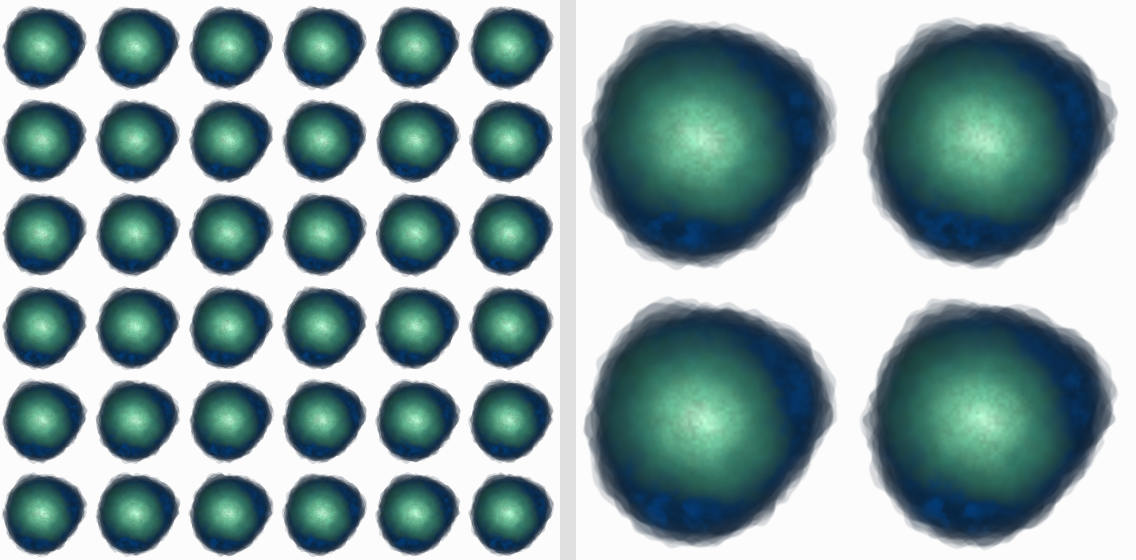
Left, the full canvas; right, a detail of the centre.
Reproduce this pattern procedurally as a three.js fragment shader.

```glsl
varying vec2 vUv;

float hash(vec2 p) {
  vec3 q = fract(vec3(p.xyx) * 0.1031);
  q += dot(q, q.yzx + 33.33);
  return fract((q.x + q.y) * q.z);
}

float noise(vec2 p) {
  vec2 i = floor(p), f = fract(p);
  f = f * f * (3.0 - 2.0 * f);
  return mix(mix(hash(i), hash(i + vec2(1.0, 0.0)), f.x),
             mix(hash(i + vec2(0.0, 1.0)), hash(i + 1.0), f.x), f.y);
}

float fbm(vec2 p) {
  float sum = 0.0, amp = 0.5;
  for (int i = 0; i < 4; i++) {
    sum += amp * noise(p);
    p = mat2(1.6, 1.2, -1.2, 1.6) * p + 17.0;
    amp *= 0.5;
  }
  return sum / 0.9375;
}

// Smooth bump around a direction given in degrees
float bump(vec2 dir, float angle, float sharpness) {
  float a = radians(angle);
  return exp(sharpness * (dot(dir, vec2(cos(a), sin(a))) - 1.0));
}

float blobRadius(vec2 dir) {
  return 0.385 + 0.05 * bump(dir, 20.0, 8.0) + 0.045 * bump(dir, 250.0, 5.0)
       - 0.02 * bump(dir, 322.0, 12.0);
}

// Many translucent ragged sheets stacked into one soft silhouette
float coverage(float dist, vec2 dir, float radius, vec2 cell) {
  float through = 1.0;
  for (int i = 0; i < 26; i++) {
    float t = float(i) / 25.0;
    vec2 seed = vec2(40.0 + 13.0 * float(i), 70.0);
    float wobble = noise(dir * 4.0 + seed) - 0.5
                 + 0.5 * (noise(dir * 10.0 + seed + cell * 5.0) - 0.5);
    float edge = radius + 0.03 - 0.09 * t + wobble * mix(0.055, 0.03, t)
               + 0.035 * (1.0 - t) * (1.0 - t) * bump(dir, 118.0, 30.0);
    through *= 1.0 - 0.15 * smoothstep(0.006, -0.006, dist - edge);
  }
  return 1.0 - through;
}

vec3 orbColor(vec2 p, float dist, vec2 dir, float radius, vec2 cell) {
  float cloud = fbm(p * 9.0 + 50.0) - 0.5;
  float mottle = fbm(p * 22.0 + 90.0 + cell * 31.0) - 0.5;
  float grain = noise(p * 75.0 + 200.0 + cell * 47.0) - 0.5;

  // Glow falls off sooner towards the navy right and lower sides
  float d = dist + 0.09 * cloud + 0.05 * mottle
          + dist * (0.16 * bump(dir, 20.0, 4.0) + 0.12 * bump(dir, 255.0, 6.0)
          - 0.10 * bump(dir, 150.0, 3.0));

  vec3 col = mix(vec3(0.70, 0.93, 0.79), vec3(0.40, 0.72, 0.57), smoothstep(0.0, 0.10, d));
  col = mix(col, vec3(0.17, 0.42, 0.36), smoothstep(0.08, 0.23, d));
  col = mix(col, vec3(0.11, 0.27, 0.29), smoothstep(0.21, 0.30, d));
  col = mix(col, vec3(0.02, 0.15, 0.28), smoothstep(0.28, 0.36, d));

  // Blue patches below and to the right, mossy green at upper left
  float outer = smoothstep(0.22, 0.34, dist);
  float patches = smoothstep(-0.12, 0.2, cloud + 0.5 * mottle);
  col = mix(col, vec3(0.0, 0.20, 0.41), outer * patches
      * clamp(bump(dir, 250.0, 7.0) + 0.6 * bump(dir, 15.0, 7.0), 0.0, 1.0));
  col = mix(col, vec3(0.09, 0.26, 0.21), 0.6 * outer * bump(dir, 145.0, 4.0));

  // Dark rim, then cloudy and grainy brightness
  col = mix(col, vec3(0.01, 0.06, 0.12), 0.8 * smoothstep(-0.07, 0.02, dist - radius));
  float core = smoothstep(0.3, 0.0, dist);
  return col * (1.0 + 0.35 * mottle + 0.2 * cloud + 0.14 * core * grain);
}

void main() {
  vec2 grid = vUv * 6.0;
  vec2 cell = mod(floor(grid), 6.0);
  vec2 local = fract(grid);
  vec2 p = local - vec2(0.46, 0.5);
  float dist = length(p);
  vec2 dir = p / max(dist, 0.0001);
  float radius = blobRadius(dir);

  // Fade stray wisps before they reach the cell border
  vec2 border = min(local, 1.0 - local);
  float alpha = coverage(dist, dir, radius, cell)
              * smoothstep(0.0, 0.03, min(border.x, border.y));

  vec3 col = mix(vec3(0.99), orbColor(p, dist, dir, radius, cell), alpha);
  gl_FragColor = vec4(col, 1.0);
}
```
